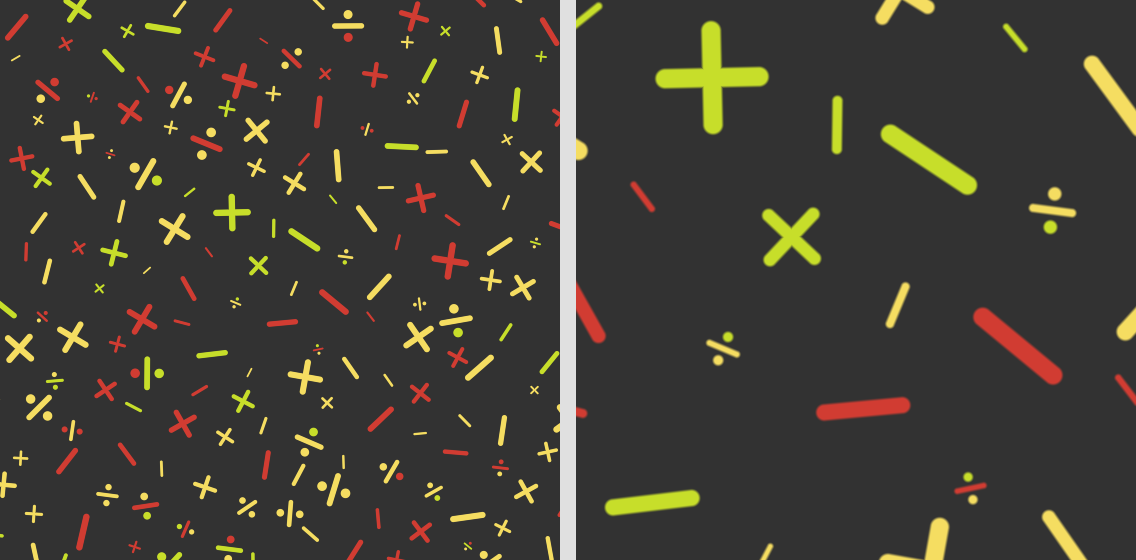
Left, the full canvas; right, a detail of the centre.
A three.js fragment shader for this pattern:

```glsl
varying vec2 vUv;

const vec3 BACKGROUND = vec3(0.198, 0.198, 0.196);
const vec3 YELLOW = vec3(0.96, 0.865, 0.38);
const vec3 RED = vec3(0.82, 0.235, 0.195);
const vec3 LIME = vec3(0.78, 0.87, 0.165);

const float CELLS = 12.9;          // grid cells across the canvas
const float GRID_TURN = 0.42;      // hides the rows of the grid
const float JITTER = 0.23;         // shift from cell centre, in cells
const float HALF_LENGTH = 0.034;   // half a full-size bar, in canvas units
const vec2 SMALL_RANGE = vec2(0.26, 0.65);
const vec2 LARGE_RANGE = vec2(0.65, 1.0);
const float TILT = 0.65;           // largest lean away from the axes
const float STROKE = 0.17;         // half stroke width per half length
const float DOT_RADIUS = 0.28;
const float DOT_OFFSET = 0.71;
const float PLUS_SHARE = 0.35;
const float MINUS_SHARE = 0.37;
const float YELLOW_SHARE = 0.46;
const float RED_SHARE = 0.28;
const float EDGE = 0.0011;         // half width of the soft edge

float hash(vec2 cell, float seed) {
  return fract(sin(dot(cell, vec2(127.1, 311.7)) + seed * 74.7) * 43758.545);
}

mat2 rotation(float angle) {
  float c = cos(angle), s = sin(angle);
  return mat2(c, s, -s, c);
}

vec3 pickColor(float h) {
  if (h < YELLOW_SHARE) return YELLOW;
  return h < YELLOW_SHARE + RED_SHARE ? RED : LIME;
}

// Rounded bar along x, from -1 to 1
float barDistance(vec2 p) {
  p.x = max(abs(p.x) - (1.0 - STROKE), 0.0);
  return length(p) - STROKE;
}

float coverage(float d) {
  return 1.0 - smoothstep(-EDGE, EDGE, d);
}

vec3 drawSymbol(vec3 color, vec2 p, vec2 cell, float size) {
  float quarterTurn = step(0.5, hash(cell, 1.0)) * 1.5708;
  float lean = (hash(cell, 2.0) * 2.0 - 1.0) * TILT;
  p = rotation(quarterTurn + lean) * p / size;

  float kind = hash(cell, 3.0);
  float d = barDistance(p);
  if (kind < PLUS_SHARE) {
    d = min(d, barDistance(p.yx));
  } else if (kind > PLUS_SHARE + MINUS_SHARE) {
    // Division sign: each dot has its own colour
    float dotDistance = length(vec2(p.x, abs(p.y) - DOT_OFFSET)) - DOT_RADIUS;
    vec3 dotColor = pickColor(hash(cell, p.y > 0.0 ? 4.0 : 5.0));
    color = mix(color, dotColor, coverage(dotDistance * size));
  }
  return mix(color, pickColor(hash(cell, 6.0)), coverage(d * size));
}

void main() {
  vec2 gridPos = rotation(GRID_TURN) * vUv * CELLS;
  vec2 home = floor(gridPos);
  vec3 color = BACKGROUND;

  for (int j = -1; j <= 1; j++) {
    for (int i = -1; i <= 1; i++) {
      vec2 cell = home + vec2(float(i), float(j));
      vec2 shift = (vec2(hash(cell, 7.0), hash(cell, 8.0)) * 2.0 - 1.0) * JITTER;
      vec2 p = (gridPos - cell - 0.5 - shift) / CELLS;

      // Large and small symbols alternate, which keeps them apart
      bool large = mod(cell.x + cell.y, 2.0) < 0.5;
      vec2 range = large ? LARGE_RANGE : SMALL_RANGE;
      float size = HALF_LENGTH * mix(range.x, range.y, hash(cell, 9.0));
      color = drawSymbol(color, p, cell, size);
    }
  }

  gl_FragColor = vec4(color, 1.0);
}
```
